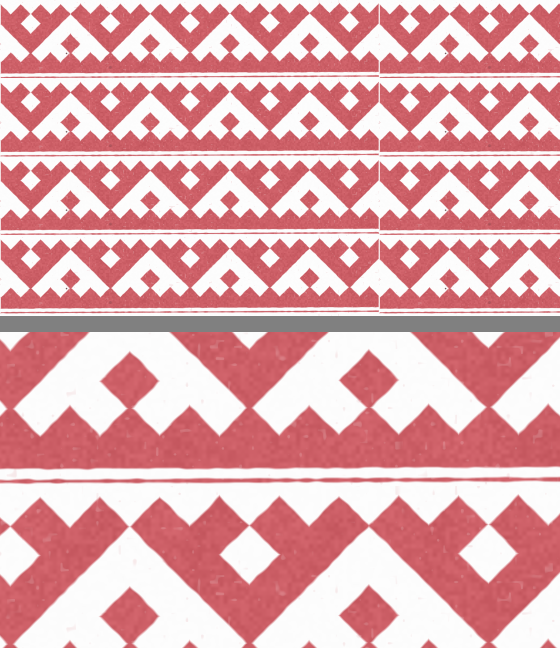
Top, the full canvas; bottom, a detail of the centre.
A WebGL 1 fragment shader for this pattern:

```glsl
precision highp float;
// Folk border printed in red on white: toothed hearts above a sawtooth band.
// Every outline is a diagonal distance on a unit lattice; one slightly tilted
// strip of about five hearts repeats as a tile, with its ink grain and specks.

uniform vec2 u_resolution;

const float CANVAS_HEIGHT = 31.72;          // lattice steps from bottom to top
const vec2 TILE = vec2(38.05, 7.87);        // size of the printed strip
const vec2 MOTIF_ORIGIN = vec2(3.08, 0.44); // heart axis and tooth tips in a tile
const float TILT = 0.004;                   // rise of the strip per step
const float DIAGONAL = 0.7071;

const vec3 RED = vec3(0.80, 0.37, 0.40);
const vec3 PAPER = vec3(0.99);
const vec3 DARK_SPECK = vec3(0.30, 0.16, 0.18);

float hash(vec2 p) {
  vec3 q = fract(vec3(p.xyx) * 0.1031);
  q += dot(q, q.yzx + 33.33);
  return fract((q.x + q.y) * q.z);
}

float noise(vec2 p) {
  vec2 i = floor(p);
  vec2 f = fract(p);
  f = f * f * (3.0 - 2.0 * f);
  float low = mix(hash(i), hash(i + vec2(1.0, 0.0)), f.x);
  float high = mix(hash(i + vec2(0.0, 1.0)), hash(i + vec2(1.0)), f.x);
  return mix(low, high, f.y);
}

// Square standing on its corner; radius is half its diagonal.
float diamond(vec2 p, float radius) {
  return (abs(p.x) + abs(p.y) - radius) * DIAGONAL;
}

// Zigzag of period 2: 1 at even x, 0 at odd x.
float zigzag(float x) {
  return abs(mod(x, 2.0) - 1.0);
}

// Heart with four teeth on top and a diamond window.
float heart(vec2 p) {
  float teeth = (zigzag(p.x) - p.y) * DIAGONAL;
  float sides = (abs(p.x) + p.y - 5.0) * DIAGONAL;
  float window = diamond(p - vec2(0.0, 1.95), 1.0);
  return max(max(teeth, sides), -window);
}

// Solid band with a sawtooth upper edge.
float toothedBand(vec2 p) {
  float teeth = (5.83 - zigzag(p.x) - p.y) * DIAGONAL;
  return max(teeth, p.y - 6.93);
}

// Hearts, the diamonds between them, the band and the thin rule below.
float border(vec2 p) {
  vec2 cell = vec2(mod(p.x + 4.0, 8.0) - 4.0, p.y);
  vec2 between = vec2(4.0 - abs(cell.x), p.y - 4.0);
  float shape = min(heart(cell), diamond(between, 1.0));
  shape = min(shape, toothedBand(cell));
  return min(shape, abs(p.y - 7.34) - 0.06);
}

float coverage(float distance, float softness) {
  return 1.0 - smoothstep(-softness, softness, distance);
}

float speck(vec2 p, vec2 center, float radius, float softness) {
  return coverage(length(p - center) - radius, softness);
}

void main() {
  float pixel = CANVAS_HEIGHT / u_resolution.y;
  vec2 p = gl_FragCoord.xy * pixel;
  p.y = CANVAS_HEIGHT - p.y;
  vec2 tile = mod(p, TILE);
  float softness = max(0.75 * pixel, 0.05);

  // Printed shape with slightly uneven edges, trimmed at the tile sides
  vec2 motif = tile - MOTIF_ORIGIN + vec2(0.0, TILT * tile.x);
  float shape = border(motif) + 0.05 * (noise(tile * 3.0) - 0.5);
  float trim = max(0.08 - tile.x, tile.x - TILE.x + 0.04);
  float ink = coverage(max(shape, trim), softness);

  // Ink grain, broad unevenness and tiny paper flecks
  float grain = noise(tile * 7.0) - 0.5;
  float cloud = noise(tile * 0.9 + 17.0) - 0.5;
  vec3 red = RED + 0.06 * grain + 0.025 * cloud;
  float fleck = smoothstep(0.82, 0.98, noise(tile * 5.0 + 41.0));
  red = mix(red, PAPER, 0.16 * fleck);

  // Paper with faint pink dust
  float dust = smoothstep(0.88, 1.0, noise(tile * 4.0 + 73.0));
  vec3 paper = mix(PAPER + 0.008 * grain, RED, 0.12 * dust);

  vec3 color = mix(paper, red, ink);
  color = mix(color, DARK_SPECK, 0.8 * speck(tile, vec2(6.68, 5.36), 0.07, softness));
  color = mix(color, DARK_SPECK, 0.25 * speck(tile, vec2(11.09, 6.75), 0.14, softness));
  gl_FragColor = vec4(color, 1.0);
}
```
